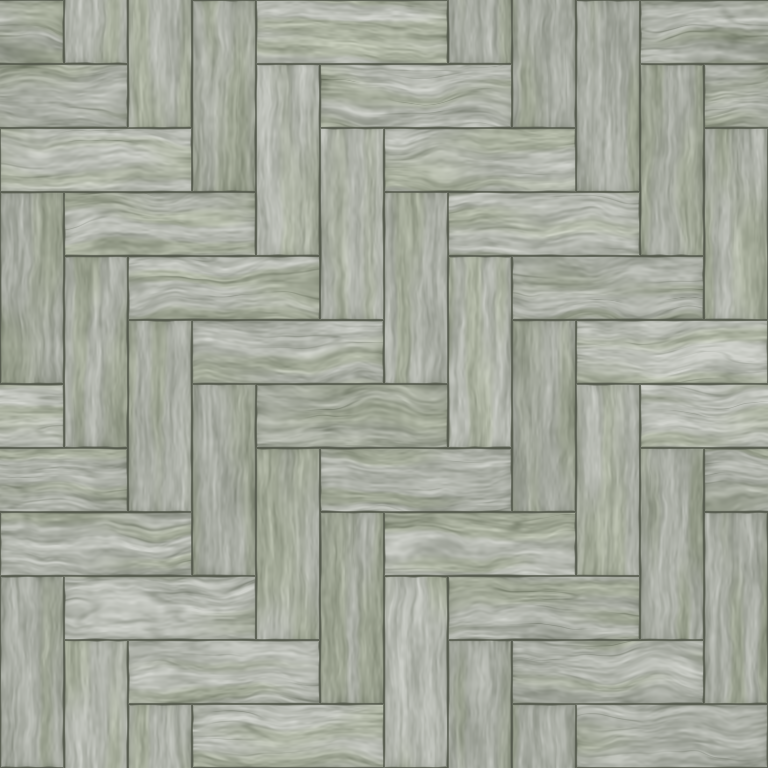
Give the GLSL for this texture, as a Shadertoy shader.

```glsl
// Herringbone floor of pale grey-green wooden planks with fine grain and dark joints.
#define CELLS 12.0        // plank widths across the canvas
#define PLANK_LENGTH 3.0  // length in plank widths
#define JOINT_HALF 0.017  // half width of the joint, in plank widths
#define EDGE_FADE 0.075   // reach of the grime beside the joints
#define EDGE_GRIME 0.24
#define PLANK_VARIATION 0.22
#define GRAIN_CONTRAST 1.0
#define VEIN_DEPTH 0.20
#define WOOD_DARK vec3(0.51, 0.53, 0.485)
#define WOOD_LIGHT vec3(0.80, 0.81, 0.785)
#define OLIVE_TINT vec3(0.985, 1.0, 0.945)
#define JOINT_COLOR vec3(0.33, 0.35, 0.30)

float hash(vec2 p) {
    vec3 q = fract(p.xyx * vec3(0.1031, 0.1030, 0.0973));
    q += dot(q, q.yzx + 33.33);
    return fract((q.x + q.y) * q.z);
}

float noise(vec2 p) {
    vec2 i = floor(p), f = fract(p);
    f = f * f * (3.0 - 2.0 * f);
    return mix(mix(hash(i), hash(i + vec2(1, 0)), f.x),
               mix(hash(i + vec2(0, 1)), hash(i + vec2(1, 1)), f.x), f.y);
}

// Finds the plank under p: xy = position along and across it, zw = its first cell.
vec4 herringbone(vec2 p, out bool lengthwise) {
    vec2 cell = floor(p), f = fract(p);
    float k = mod(cell.x - cell.y + 2.0, 2.0 * PLANK_LENGTH);
    lengthwise = k < PLANK_LENGTH;
    if (lengthwise) return vec4(k + f.x, f.y, cell - vec2(k, 0));
    k = 2.0 * PLANK_LENGTH - 1.0 - k;
    return vec4(k + f.y, f.x, cell - vec2(0, k));
}

// Wood tone around 0.5, with streaks running along p.x.
float woodGrain(vec2 p, float waviness, out float broad) {
    p.y += waviness * (noise(p * vec2(1.3, 1.8)) - 0.5);
    p.y += 0.04 * (noise(p * vec2(4.0, 5.0) + 31.0) - 0.5);
    broad = noise(p * vec2(0.5, 4.5));
    float streaks = noise(p * vec2(1.1, 12.0) + 17.0);
    float fibres = noise(p * vec2(2.6, 24.0) + 53.0);
    float pores = noise(p * vec2(9.0, 30.0) + 71.0);
    float tone = 0.34 * (broad - 0.5) + 0.46 * (streaks - 0.5)
               + 0.38 * (fibres - 0.5) + 0.20 * (pores - 0.5);

    // Thin dark veins that come and go along the board
    float ridge = abs(noise(p * vec2(0.8, 7.0) + 97.0) - 0.5);
    float vein = 1.0 - smoothstep(0.0, 0.11, ridge);
    vein *= smoothstep(0.35, 0.75, noise(p * vec2(1.5, 3.0) + 113.0));
    return 0.5 + GRAIN_CONTRAST * (tone - VEIN_DEPTH * 1.4 * waviness * 4.0 * vein);
}

void mainImage(out vec4 fragColor, in vec2 fragCoord) {
    vec2 uv = fragCoord / iResolution.xy;
    vec2 p = vec2(uv.x, 1.0 - uv.y) * CELLS;
    float pixel = CELLS / min(iResolution.x, iResolution.y);

    bool lengthwise;
    vec4 plank = herringbone(p, lengthwise);
    vec2 local = plank.xy;
    vec2 id = mod(plank.zw, CELLS);
    float seed = hash(id + 3.7);
    vec2 offset = 200.0 * vec2(seed, hash(id + 41.3));

    // Grain: wavier and stronger on the horizontal boards
    float broad;
    float tone = woodGrain(local + offset, lengthwise ? 0.24 : 0.07, broad);
    tone = mix(0.5, tone, lengthwise ? 1.0 : 0.8);
    tone += (lengthwise ? 0.15 : 0.06) + PLANK_VARIATION * (seed - 0.5);

    // Uneven grime fading in from the board edges
    vec2 border = min(local, vec2(PLANK_LENGTH, 1.0) - local);
    float edge = min(border.x, border.y);
    float wear = noise(local * vec2(3.0, 6.0) + offset.yx);
    tone -= EDGE_GRIME * (0.5 + wear) * exp(-edge / EDGE_FADE);

    vec3 color = mix(WOOD_DARK, WOOD_LIGHT, clamp(tone, -0.3, 1.05));
    color *= mix(OLIVE_TINT, vec3(1.0), smoothstep(0.15, 0.6, broad));

    // Slightly irregular joint
    float halfWidth = JOINT_HALF * (0.7 + 0.6 * wear);
    float joint = 1.0 - smoothstep(halfWidth - 0.5 * pixel, halfWidth + 0.7 * pixel, edge);
    color = mix(color, JOINT_COLOR, joint * (0.7 + 0.3 * wear));

    fragColor = vec4(color, 1.0);
}
```
